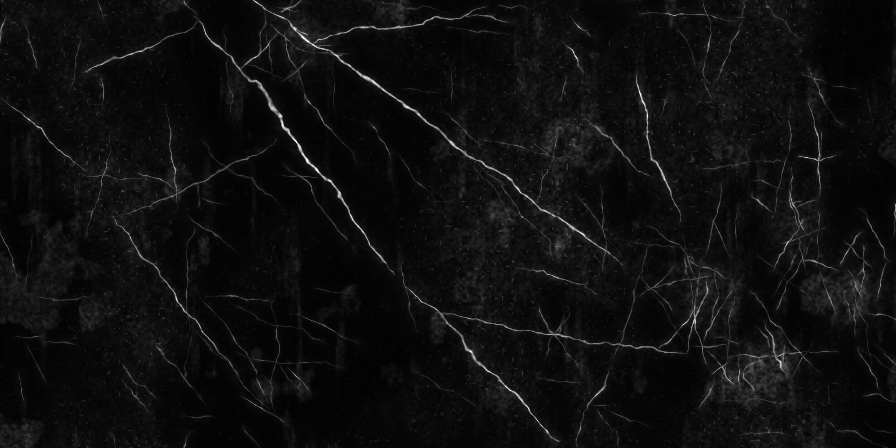
Write a Shadertoy shader that draws this texture.

```glsl
float hash(vec2 p) {
    vec3 q = fract(p.xyx * 0.1031);
    q += dot(q, q.yzx + 33.33);
    return fract((q.x + q.y) * q.z);
}

float blend(vec2 cell, vec2 f) {
    return mix(mix(hash(cell), hash(cell + vec2(1, 0)), f.x),
               mix(hash(cell + vec2(0, 1)), hash(cell + 1.0), f.x), f.y);
}

float noise(vec2 p) {
    vec2 f = fract(p);
    return blend(floor(p), f * f * (3.0 - 2.0 * f));
}

float fbm(vec2 p) {
    float sum = 0.0, amp = 0.5;
    for (int i = 0; i < 5; i++) {
        sum += amp * noise(p);
        p = mat2(1.6, 1.2, -1.2, 1.6) * p + 17.3;
        amp *= 0.5;
    }
    return sum;
}

// Unsmoothed offsets give the veins angular kinks
vec2 kink(vec2 p) {
    p = mat2(0.8, 0.6, -0.6, 0.8) * p + 50.0;
    return vec2(blend(floor(p), fract(p)), blend(floor(p) + 71.0, fract(p))) - 0.5;
}

// Tapered line with a faint halo; hairlines fade instead of vanishing
float vein(vec2 p, vec2 a, vec2 b, float width, float light) {
    vec2 ab = b - a;
    float t = clamp(dot(p - a, ab) / dot(ab, ab), 0.0, 1.0);
    float d = length(p - a - ab * t);
    float px = 1.0 / iResolution.y;
    float w = width * (1.0 - 0.65 * pow(abs(2.0 * t - 1.0), 3.0));
    float core = clamp((w - d) / px + 0.5, 0.0, 1.0) * min(1.0, 2.0 * w / px);
    return light * (core + 0.14 * exp(-d * 120.0));
}

float mainVeins(vec2 p) {
    float v = vein(p, vec2(0.44, 0.97), vec2(0.87, 0.39), 0.0021, 0.62);
    v = max(v, vein(p, vec2(0.90, 0.36), vec2(1.25, 0.00), 0.0019, 0.56));
    v = max(v, vein(p, vec2(0.53, 1.02), vec2(1.38, 0.42), 0.0021, 0.62));
    v = max(v, vein(p, vec2(0.26, 0.52), vec2(0.53, 0.15), 0.0018, 0.54));
    v = max(v, vein(p, vec2(1.42, 0.82), vec2(1.50, 0.52), 0.0018, 0.54));
    v = max(v, vein(p, vec2(0.96, 0.29), vec2(1.52, 0.22), 0.0016, 0.46));
    v = max(v, vein(p, vec2(1.52, 0.22), vec2(1.56, 0.37), 0.0016, 0.46));
    v = max(v, vein(p, vec2(0.70, 0.90), vec2(1.07, 0.98), 0.0017, 0.50));
    v = max(v, vein(p, vec2(0.18, 0.85), vec2(0.45, 0.96), 0.0016, 0.44));
    v = max(v, vein(p, vec2(0.00, 0.77), vec2(0.20, 0.64), 0.0015, 0.42));
    v = max(v, vein(p, vec2(0.26, 0.52), vec2(0.62, 0.69), 0.0013, 0.36));
    v = max(v, vein(p, vec2(1.30, 0.72), vec2(1.46, 0.60), 0.0014, 0.40));
    return max(v, vein(p, vec2(1.80, 0.78), vec2(1.83, 0.57), 0.0014, 0.40));
}

// Scattered hairlines: steep, falling to the right, or nearly level
float hairlines(vec2 p) {
    float v = 0.0;
    for (int i = 0; i < 140; i++) {
        float n = float(i);
        vec2 start = vec2(2.1 * hash(vec2(n, 3.0)), 1.1 * hash(vec2(n, 11.0)));
        float angle = -0.15 - 0.72 * mod(n, 3.0) + 0.6 * (hash(vec2(n, 23.0)) - 0.5);
        float span = 0.06 + 0.24 * pow(hash(vec2(n, 37.0)), 2.0);
        float light = 0.17 + 0.34 * pow(hash(vec2(n, 53.0)), 2.0);
        v = max(v, vein(p, start, start + span * vec2(cos(angle), sin(angle)), 0.0011, light));
    }
    return v;
}

// Shattered knots: short rays (x) and a cloudy stain (y)
vec2 knots(vec2 p) {
    vec2 hubs[5] = vec2[5](vec2(1.56, 0.36), vec2(1.69, 0.17), vec2(1.92, 0.34),
                           vec2(0.67, 0.91), vec2(1.77, 0.50));
    vec2 v = vec2(0.0);
    for (int h = 0; h < 5; h++) {
        vec2 away = p - hubs[h];
        v.y += exp(-dot(away, away) * 180.0);
        for (int i = 0; i < 12; i++) {
            vec2 id = vec2(float(i) + 5.0, float(h) * 13.0 + 90.0);
            float angle = 6.2832 * hash(id);
            vec2 start = hubs[h] + 0.14 * (vec2(hash(id + 31.0), hash(id + 47.0)) - 0.5);
            vec2 ray = (0.05 + 0.14 * hash(id + 61.0)) * vec2(0.6 * cos(angle), sin(angle));
            v.x = max(v.x, vein(p, start, start + ray, 0.0012, 0.22 + 0.28 * hash(id + 83.0)));
        }
    }
    return v;
}

void mainImage(out vec4 fragColor, in vec2 fragCoord) {
    vec2 p = fragCoord / iResolution.y;
    vec2 bent = p + 0.045 * kink(p * 4.0) + 0.024 * kink(p * 13.0)
                  + 0.012 * kink(p * 34.0) + 0.005 * kink(p * 90.0);

    // Black ground with smoky clouds and mineral grain
    float cloud = smoothstep(0.38, 0.84, fbm(p * vec2(3.6, 2.6) + 4.0));
    float crystal = noise(p * 200.0) + noise(p.yx * 140.0 + 7.0);
    float grain = (0.2 + 1.6 * fbm(p * vec2(60.0, 42.0))) * (0.1 + 0.9 * crystal);
    float stone = 0.013 + 0.060 * cloud * grain;

    // Pale blotches, streaks and specks
    vec2 knot = knots(bent);
    float blotch = smoothstep(0.64, 0.70, fbm(p * vec2(8.0, 6.0) + 40.0));
    float streak = smoothstep(0.6, 0.85, fbm(p * vec2(30.0, 5.0) + 9.0));
    float speck = smoothstep(0.80, 1.0, noise(p * 180.0 + 31.0));
    stone += grain * (0.06 * blotch + 0.07 * streak + 0.08 * knot.y);
    stone += speck * (0.03 + 0.17 * cloud);

    // Veins of uneven strength, crumbling into the grain
    float flicker = (0.55 + 0.7 * noise(p * 24.0)) * (0.5 + 0.5 * crystal);
    float fine = max(hairlines(bent), knot.x) * (0.25 + 1.2 * noise(p * 50.0));
    fragColor = vec4(vec3(stone + max(mainVeins(bent), fine) * flicker), 1.0);
}
```
